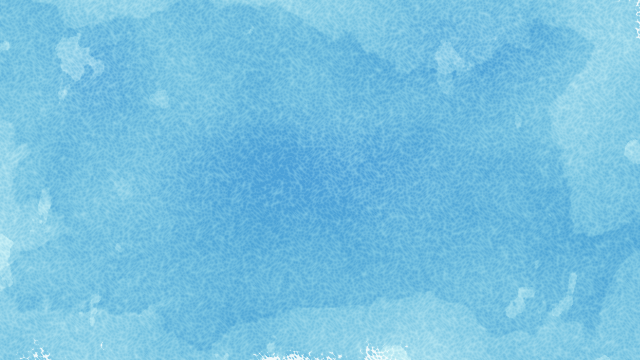
This texture is drawn by a Shadertoy shader. Its source:

```glsl
// Blue watercolour wash on rough paper: soft pigment clouds, paler ragged
// margins with tide lines and bare paper, a few dry brush streaks, and fine
// granulation from cellular noise. One tone value drives the colour ramp.

#define BASE_TONE   0.482
#define CLOUD_DEPTH 0.30
#define MARGIN      0.075
#define RAGGED      0.62
#define PALE_LIFT   0.085
#define RIM_DARK    0.035
#define EDGE_SOFT   0.010
#define FINE_GRAIN  0.17
#define MID_GRAIN   0.09
#define GRAIN_SCALE 112.0

const vec3 DEEP_BLUE = vec3(0.31, 0.65, 0.84);
const vec3 SKY_BLUE  = vec3(0.49, 0.78, 0.89);
const vec3 PALE_BLUE = vec3(0.80, 0.95, 0.97);
const vec3 PAPER     = vec3(0.97, 0.99, 0.99);

vec2 hash2(vec2 p) {
    vec3 q = fract(p.xyx * vec3(0.1031, 0.1030, 0.0973));
    q += dot(q, q.yzx + 33.33);
    return fract((q.xx + q.yz) * q.zy);
}

float valueNoise(vec2 p) {
    vec2 cell = floor(p), f = fract(p);
    f = f * f * (3.0 - 2.0 * f);
    float low  = mix(hash2(cell).x, hash2(cell + vec2(1, 0)).x, f.x);
    float high = mix(hash2(cell + vec2(0, 1)).x, hash2(cell + vec2(1, 1)).x, f.x);
    return mix(low, high, f.y);
}

// Layered noise, centred on zero
float clouds(vec2 p) {
    float sum = 0.0, weight = 0.5;
    for (int i = 0; i < 6; i++) {
        sum += weight * (valueNoise(p) - 0.5);
        p = mat2(1.6, 1.2, -1.2, 1.6) * p + 17.3;
        weight *= 0.5;
    }
    return sum;
}

// Distance to the nearest scattered point, centred on zero
float cellular(vec2 p) {
    vec2 cell = floor(p), f = fract(p);
    float nearest = 4.0;
    for (int y = -1; y <= 1; y++)
    for (int x = -1; x <= 1; x++) {
        vec2 offset = vec2(x, y);
        vec2 toPoint = offset + hash2(cell + offset + 50.0) - f;
        nearest = min(nearest, dot(toPoint, toPoint));
    }
    return sqrt(nearest) - 0.45;
}

float lobe(vec2 uv, vec2 centre, vec2 size) {
    vec2 q = (uv - centre) / size;
    return exp(-dot(q, q));
}

vec3 ramp(float tone) {
    vec3 c = mix(DEEP_BLUE, SKY_BLUE, smoothstep(0.0, 1.0, (tone - 0.24) / 0.33 + 0.0));
    c = tone < SKY_BLUE.r
        ? mix(DEEP_BLUE, SKY_BLUE, max(0.0, (tone - DEEP_BLUE.r) / (SKY_BLUE.r - DEEP_BLUE.r)))
        : mix(SKY_BLUE, PALE_BLUE, min(1.0, (tone - SKY_BLUE.r) / (PALE_BLUE.r - SKY_BLUE.r)));
    return c;
}

void mainImage(out vec4 fragColor, in vec2 fragCoord) {
    vec2 uv = fragCoord / iResolution.xy;
    vec2 p = fragCoord / iResolution.y;
    float aspect = iResolution.x / iResolution.y;

    // Pigment clouds, bent by slow layered sines
    vec2 bent = p + 0.05 * sin(p.yx * 5.0 + vec2(0.7, 2.1)) + 0.02 * sin(p.yx * 13.0);
    float tone = BASE_TONE + CLOUD_DEPTH * clouds(bent * 2.6 + 4.0);
    float pool = lobe(uv, vec2(0.50, 0.52), vec2(0.20, 0.15))
               + 0.7 * lobe(uv, vec2(0.15, 0.79), vec2(0.06, 0.12))
               + 0.6 * lobe(uv, vec2(0.74, 0.86), vec2(0.14, 0.14));
    tone -= 0.05 * pool;

    // Ragged border of the main wash
    vec2 inset = min(p, vec2(aspect, 1.0) - p);
    float ragged = clouds(bent * 3.4 + 31.0);
    float bays = 0.17 * lobe(uv, vec2(0.96, 0.47), vec2(0.08, 0.24))
               + 0.13 * lobe(uv, vec2(0.10, 0.35), vec2(0.16, 0.06))
               + 0.06 * lobe(uv, vec2(0.60, 0.05), vec2(0.40, 0.16));
    float wash = min(inset.x, inset.y) - MARGIN - bays + RAGGED * ragged;
    float inside = smoothstep(-EDGE_SOFT, EDGE_SOFT, wash);
    tone += PALE_LIFT * (1.0 - inside) * (0.75 + 2.0 * min(0.2, max(0.0, -wash)));
    tone -= RIM_DARK * inside * exp(-28.0 * max(wash, 0.0));

    // Faint tide line of an overlapping second wash
    float overlap = clouds(bent * 2.1 + 73.0) + 0.04;
    tone -= 0.022 * smoothstep(-EDGE_SOFT, EDGE_SOFT, overlap) * exp(-9.0 * max(overlap, 0.0));

    // Dry flakes and brush streaks, kept off the centre
    float away = smoothstep(0.15, 0.45, length(uv - 0.5));
    float flakes = smoothstep(0.23, 0.26, clouds(p * vec2(9.0, 7.0) + 11.0));
    vec2 stroke = mat2(0.55, 0.83, -0.83, 0.55) * p;
    float streak = smoothstep(0.08, 0.15, clouds(stroke * vec2(24.0, 5.0)));
    float streakArea = lobe(uv, vec2(0.20, 0.11), vec2(0.09, 0.13));
    tone += 0.13 * away * flakes + 0.09 * streak * streakArea;

    // Pigment settled in the paper tooth
    float fine = cellular(p * GRAIN_SCALE + 0.8 * sin(p.yx * 61.0));
    float mid = cellular(p * GRAIN_SCALE * 0.42 + 9.0);
    float settle = 0.8 + 0.35 * pool;
    tone += settle * (FINE_GRAIN * fine + MID_GRAIN * mid);
    tone += 0.06 * (valueNoise(p * GRAIN_SCALE * 1.25) - 0.5);

    // Colour, cooler in the pools, with bare paper at the rim
    vec3 colour = ramp(tone) + pool * vec3(-0.012, -0.022, 0.006);
    float bare = smoothstep(0.0, 0.035, -wash - 0.19 - bays * 0.6 + 0.08 * fine);
    colour = mix(colour, PAPER, 0.9 * bare);
    fragColor = vec4(clamp(colour, 0.0, 1.0), 1.0);
}
```
